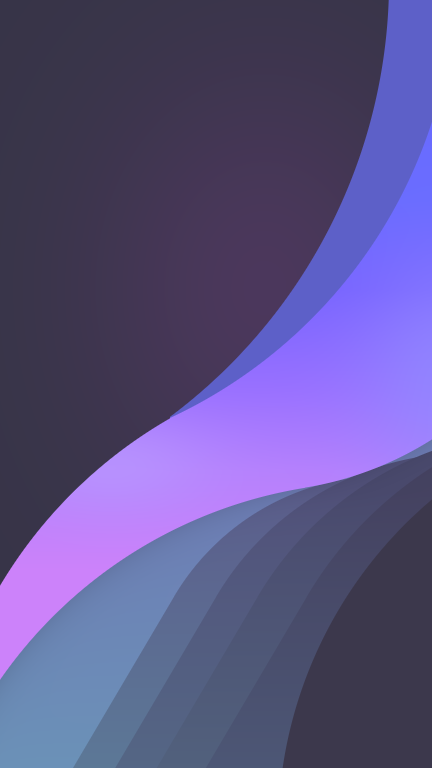
Write a WebGL 2 fragment shader that draws this background.

```glsl
#version 300 es
precision highp float;
// A glowing violet ribbon sweeps across a dusky backdrop, with a flat indigo
// fold above it and a fan of slate bands below. Every edge is a circular arc
// (or a line running into an arc), painted in layers from back to front.
uniform vec2 u_resolution;
out vec4 outColor;

// Arcs as (centre, radius); the canvas height is 1
const vec3 FOLD_OUTER = vec3(-0.203, 1.026, 0.7096);
const vec3 FOLD_INNER = vec3(-0.0503, 1.0398, 0.6441);
const vec3 CREST = vec3(0.526, -0.0755, 0.612);
const vec3 UNDER_LEFT = vec3(0.4922, -0.2266, 0.599);
const vec3 UNDER_RIGHT = vec3(0.3268, 0.7995, 0.4401);
const vec3 CORNER = vec3(0.9271, -0.082, 0.5651);
const float TOP_JOIN = 0.222;    // x where the upper edge changes arc
const float UNDER_JOIN = 0.397;  // x where the lower edge changes arc

// Bands: foot on the lower border, then a straight run, then a bend
const int BANDS = 5;
const float BAND_FOOT[4] = float[](0.095, 0.150, 0.204, 0.268);
const vec2 BAND_DIR = vec2(0.508, 0.861);
const float BEND_Y = 0.223;
const float BEND_RADIUS = 0.32;
const float BEND_GROWTH = 0.061;
const float BAND_TOP = 0.36;
const vec3 BAND_LOW[BANDS] = vec3[](
  vec3(0.42, 0.57, 0.72), vec3(0.36, 0.47, 0.59), vec3(0.33, 0.40, 0.52),
  vec3(0.32, 0.38, 0.49), vec3(0.30, 0.34, 0.46));
const vec3 BAND_HIGH[BANDS] = vec3[](
  vec3(0.43, 0.49, 0.71), vec3(0.36, 0.37, 0.55), vec3(0.32, 0.32, 0.48),
  vec3(0.29, 0.29, 0.43), vec3(0.27, 0.26, 0.38));

// Ribbon colours from top to bottom, with the height of each
const int STOPS = 5;
const float STOP_Y[STOPS] = float[](0.74, 0.622, 0.492, 0.388, 0.258);
const vec3 STOP_COLOR[STOPS] = vec3[](
  vec3(0.41, 0.42, 1.0), vec3(0.47, 0.39, 1.0), vec3(0.60, 0.44, 1.0),
  vec3(0.71, 0.50, 0.99), vec3(0.80, 0.51, 0.98));

const vec3 DUSK = vec3(0.215, 0.205, 0.28);
const vec3 DUSK_GLOW = vec3(0.295, 0.217, 0.36);
const vec3 INDIGO = vec3(0.365, 0.375, 0.785);
const vec3 LAVENDER = vec3(0.72, 0.59, 1.0);
const vec3 PERIWINKLE = vec3(0.57, 0.55, 1.0);
const vec3 CORNER_COLOR = vec3(0.235, 0.22, 0.30);
const float SHADOW_DEPTH = 0.09;
const float SHADOW_WIDTH = 0.018;

// Signed distance, positive outside the circle
float circle(vec2 p, vec3 c) { return length(p - c.xy) - c.z; }

// Antialiased coverage of the side where d is positive
float cover(float d) { return clamp(d * u_resolution.y + 0.5, 0.0, 1.0); }

float glow(vec2 p, vec2 center, vec2 size) {
  vec2 q = (p - center) / size;
  return exp(-dot(q, q));
}

// Positive on the right of a line that bends into an arc
float bandEdge(vec2 p, float foot, float radius) {
  vec2 bend = vec2(foot + BEND_Y * BAND_DIR.x / BAND_DIR.y, BEND_Y);
  vec2 side = vec2(BAND_DIR.y, -BAND_DIR.x);
  vec2 q = p - bend;
  return dot(q, BAND_DIR) < 0.0 ? dot(q, side) : radius - length(q - radius * side);
}

vec3 backdrop(vec2 p) {
  return mix(DUSK, DUSK_GLOW, glow(p, vec2(0.345, 0.625), vec2(0.23, 0.29)));
}

vec3 ribbon(vec2 p) {
  vec3 color = STOP_COLOR[0];
  for (int i = 1; i < STOPS; i++) {
    float t = clamp((STOP_Y[i - 1] - p.y) / (STOP_Y[i - 1] - STOP_Y[i]), 0.0, 1.0);
    color = mix(color, STOP_COLOR[i], t);
  }
  color = mix(color, LAVENDER, 0.75 * glow(p, vec2(0.145, 0.395), vec2(0.13, 0.065)));
  return mix(color, PERIWINKLE, 0.7 * glow(p, vec2(0.59, 0.51), vec2(0.12, 0.15)));
}

vec3 bands(vec2 p) {
  float rise = clamp(p.y / BAND_TOP, 0.0, 1.0);
  vec3 color = mix(BAND_LOW[0], BAND_HIGH[0], rise);
  for (int i = 1; i < BANDS; i++) {
    float radius = BEND_RADIUS + BEND_GROWTH * float(i - 1);
    float edge = bandEdge(p, BAND_FOOT[i - 1], radius);
    color = mix(color, mix(BAND_LOW[i], BAND_HIGH[i], rise), cover(edge));
  }
  return mix(color, CORNER_COLOR, cover(-circle(p, CORNER)));
}

void main() {
  vec2 p = gl_FragCoord.xy / u_resolution.y;
  float top = p.x < TOP_JOIN ? -circle(p, CREST) : circle(p, FOLD_INNER);
  float under = p.x < UNDER_JOIN ? -circle(p, UNDER_LEFT) : circle(p, UNDER_RIGHT);

  // Backdrop, fold, ribbon, then the shaded bands beneath it
  vec3 color = backdrop(p);
  color = mix(color, INDIGO, cover(circle(p, FOLD_OUTER)) * step(TOP_JOIN, p.x));
  color = mix(color, ribbon(p), cover(top));
  float shade = 1.0 - SHADOW_DEPTH * exp(-max(under, 0.0) / SHADOW_WIDTH);
  color = mix(color, bands(p) * shade, cover(under));
  outColor = vec4(color, 1.0);
}
```
